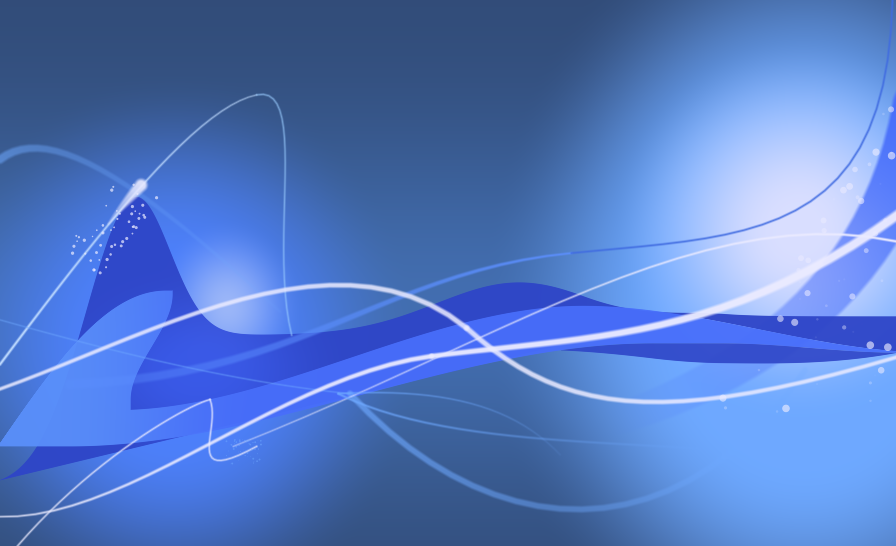
Write a WebGL 1 fragment shader that draws this background.

```glsl
precision highp float;
// Flowing blue ribbons and fine light trails over two soft glows.
// Ribbons are filled between height curves, trails are tapered cubic
// Bezier strokes, sparks and bubbles are scattered by a sine hash.
uniform vec2 u_resolution;

const vec2 CANVAS = vec2(7.68, 4.66);
const vec3 WHITE = vec3(.92, .92, 1.);
const vec3 SKY = vec3(.43, .66, 1.);
const vec3 DEEP = vec3(.18, .27, .78);
const vec3 ROYAL = vec3(.28, .43, .98);

vec2 p;
vec3 col;
float pixel;

float hash(float n) {
  return fract(sin(n * 12.9898) * 43758.5453);
}

float cover(float d) {
  return smoothstep(-.6 * pixel, .6 * pixel, d);
}

float bell(float x) {
  return exp(-x * x);
}

float glow(vec2 center, vec2 radius, float core) {
  return 1. - smoothstep(core, 1., length((p - center) / radius));
}

// Cubic stroke: points a.xy, a.zw, b.xy, b.zw;
// taper holds the start and end width, then the start and end alpha.
void stroke(vec4 a, vec4 b, vec4 taper, vec3 tint) {
  float best = 100., along = 0.;
  vec2 from = a.xy;
  for (int i = 1; i <= 22; i++) {
    float t = float(i) / 22., s = 1. - t;
    vec2 to = s * s * s * a.xy + 3. * s * t * (s * a.zw + t * b.xy) + t * t * t * b.zw;
    vec2 seg = to - from;
    float h = clamp(dot(p - from, seg) / dot(seg, seg), 0., 1.);
    float dist = length(p - from - seg * h);
    if (dist < best) {
      best = dist;
      along = t + (h - 1.) / 22.;
    }
    from = to;
  }
  vec2 k = mix(taper.xz, taper.yw, along);
  float soft = pixel + .25 * min(k.x, .05);
  col = mix(col, tint, k.y * (1. - smoothstep(k.x - soft, k.x + soft, best)));
}

// Upper edge of the dark ribbon: a steep peak, then a long swell.
float crest(float x) {
  float u = x - 1.17;
  if (u < 0.) return .5 + 2.48 * bell(u / .61);
  return 1.8 + 1.18 * bell(u / .41) + .45 * bell(x - 4.45) + .16 * smoothstep(5., 6.2, x);
}

void background() {
  col = mix(vec3(.19, .29, .46), vec3(.26, .43, .69), bell((p.y - 2.) / 1.6));
  col = mix(col, vec3(.3, .5, .98), glow(vec2(1.5, 1.65), vec2(2.1, 2.4), .3));
  col = mix(col, vec3(.66, .75, .97), .85 * glow(vec2(1.95, 2.05), vec2(.65, .75), 0.));
  col = mix(col, SKY, glow(vec2(6.9, 2.1), vec2(2.75, 3.5), .4));
  col = mix(col, vec3(.85, .87, 1.), glow(vec2(6.85, 2.7), vec2(1.6, 1.65), .1));
}

void ribbons() {
  float x = p.x, y = p.y;
  float upper = 1.16 + .89 * smoothstep(1., 5., x) - .4 * smoothstep(5., 8., x);
  float lower = .85 + .88 * smoothstep(.6, 5.6, x) - .08 * smoothstep(6.2, 7.7, x);
  float top = crest(x), slope = (crest(x + .01) - top) / .01;
  float dark = cover((top - y) / length(vec2(1, slope))) * cover(y - min(.56 + .24 * x, upper));
  vec3 body = mix(DEEP, vec3(.22, .34, .9), glow(vec2(1.7, 1.5), vec2(1.3, .9), .1));
  col = mix(col, body, .95 * dark);

  // Bright ribbon, folded at the left around a hollow.
  float fold = .88 + 1.3 * sin(1.5708 * clamp(x / 1.42, 0., 1.));
  float hollow = 1.12 + .36 * smoothstep(1.25, 2.15, y);
  float bright = max(min(upper - y, x - 1.1), min(fold - y, hollow - x));
  vec3 tint = mix(vec3(.35, .56, .98), ROYAL, smoothstep(.5, 2.2, x));
  col = mix(col, tint, .94 * cover(bright) * cover(y - lower));

  // Dark lens under the right end.
  float lens = .17 * sin(3.1416 * clamp((x - 4.8) / 2.9, 0., 1.));
  col = mix(col, DEEP, .9 * cover(lower - y) * cover(y - lower + lens) * step(.001, lens));
}

void trails() {
  // Soft arcs
  stroke(vec4(0, 3.3, .4, 3.6), vec4(1.1, 3.2, 2.4, 2), vec4(.035, .01, .55, .1), SKY);
  stroke(vec4(3, 1.3, 4.2, 0), vec4(5.8, -.1, 6.9, 1.5), vec4(.025, .025, .65, .2), SKY);
  stroke(vec4(4.9, 2.5, 3.3, 2.35), vec4(2.6, 1.45, .6, 1.38), vec4(.008, .04, .9, .3), vec3(.36, .56, 1));
  stroke(vec4(7.65, 4.66, 7.6, 2.6), vec4(6.4, 2.65, 4.9, 2.5), vec4(.008, .008, .9, .9), vec3(.25, .42, .88));
  // Fine lines and loops
  stroke(vec4(0, 1.55, .9, 2.75), vec4(1.7, 3.75, 2.2, 3.85), vec4(.01, .006, 1, .6), vec3(.75, .86, 1));
  stroke(vec4(2.2, 3.85, 2.65, 3.95), vec4(2.3, 2.6, 2.5, 1.8), vec4(.007, .007, .65, .6), vec3(.6, .8, 1));
  stroke(vec4(.15, 0, .8, .75), vec4(1.6, 1.2, 1.8, 1.25), vec4(.007, .007, .8, .8), WHITE);
  stroke(vec4(1.8, 1.25, 1.9, 1), vec4(1.55, .5, 2.2, .85), vec4(.007, .007, .8, .8), WHITE);
  stroke(vec4(2, .85, 4.3, 1.75), vec4(6, 2.95, 7.68, 2.6), vec4(.006, .01, .5, 1), WHITE);
  stroke(vec4(2.9, 1.3, 3.8, 1.35), vec4(4.4, 1.2, 4.8, .78), vec4(.007, .007, .7, .1), SKY);
  stroke(vec4(2.9, 1.3, 3.7, .9), vec4(5, .9, 6, .83), vec4(.009, .009, .8, .1), SKY);
  stroke(vec4(0, 1.93, 1, 1.65), vec4(2, 1.4, 3, 1.3), vec4(.006, .006, .5, .5), SKY);
  // Bright crossing waves
  stroke(vec4(0, 1.34, 1.3, 1.8), vec4(2.9, 2.75, 4, 1.86), vec4(.014, .022, .85, .85), WHITE);
  stroke(vec4(4, 1.86, 4.8, 1.15), vec4(5.6, 1, 7.68, 1.61), vec4(.022, .016, .85, .85), WHITE);
  stroke(vec4(0, .25, 1.1, .22), vec4(2.4, 1.45, 3.7, 1.62), vec4(.007, .02, .8, .95), WHITE);
  stroke(vec4(3.7, 1.62, 5.1, 1.8), vec4(6.2, 1.75, 7.7, 2.83), vec4(.02, .04, .95, .95), WHITE);
}

void particles() {
  stroke(vec4(.93, 2.75, 1.03, 2.88), vec4(1.1, 2.96, 1.21, 3.08), vec4(.01, .05, .3, .9), WHITE);
  for (int i = 0; i < 50; i++) {
    float n = float(i), r = hash(n + 1.3), s = hash(n + 70.7), q = hash(n + 31.1);
    vec2 spark = vec2(1.02, 3.16) - r * vec2(.5, .65) + s * vec2(.35, -.2);
    vec2 dust = vec2(1.94 + .3 * r, .69 + .22 * s);
    vec2 bubble = vec2(6.1 + 1.55 * sqrt(r), 1.1 + 2.8 * s * sqrt(r));
    col = mix(col, WHITE, .7 * cover(.006 + .008 * q - length(p - spark)));
    col = mix(col, SKY, .5 * cover(.008 * q - length(p - dust)));
    col = mix(col, WHITE, .65 * q * cover(.008 + .025 * q * q - length(p - bubble)));
  }
}

void main() {
  p = gl_FragCoord.xy / u_resolution * CANVAS;
  pixel = CANVAS.y / u_resolution.y;
  background();
  // Broad swoosh at the right
  stroke(vec4(7.9, 3.75, 7.6, 2.3), vec4(6.6, 1.5, 5.2, 1.05), vec4(.25, .13, 1, 0), ROYAL);
  ribbons();
  trails();
  particles();
  gl_FragColor = vec4(col, 1);
}
```
